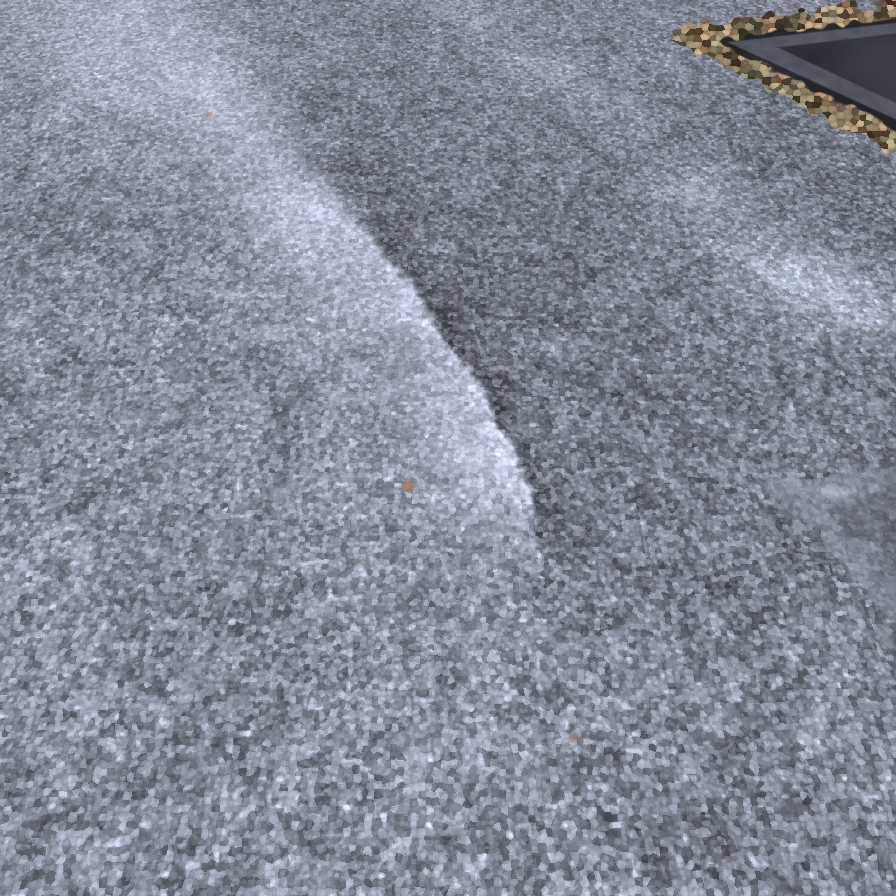
Reproduce this texture procedurally as a WebGL 1 fragment shader.

```glsl
precision highp float;
// Worn asphalt with a pale crumbling ridge, dusty patches and a leaf-edged corner cover.
uniform vec2 u_resolution;

float hash(vec2 p) {
  vec3 q = fract(vec3(p.xyx) * 0.1031);
  q += dot(q, q.yzx + 33.33);
  return fract((q.x + q.y) * q.z);
}

float noise(vec2 p) {
  vec2 i = floor(p), f = fract(p);
  f = f * f * (3.0 - 2.0 * f);
  return mix(mix(hash(i), hash(i + vec2(1, 0)), f.x),
             mix(hash(i + vec2(0, 1)), hash(i + vec2(1, 1)), f.x), f.y);
}

float fbm(vec2 p) {
  float sum = 0.0, amp = 0.5;
  for (int i = 0; i < 4; i++) {
    sum += amp * noise(p);
    p = p * 2.03 + 17.1;
    amp *= 0.5;
  }
  return sum / 0.9375;
}

// Shade of the nearest stone, darkened towards its rim
float stones(vec2 p) {
  vec2 cell = floor(p);
  float nearest = 9.0, shade = 0.0;
  for (int y = -1; y <= 1; y++) {
    for (int x = -1; x <= 1; x++) {
      vec2 c = cell + vec2(x, y);
      vec2 d = c + 0.15 + 0.7 * vec2(hash(c), hash(c + 71.7)) - p;
      float dist = dot(d, d);
      if (dist < nearest) {
        nearest = dist;
        shade = hash(c + 31.3);
      }
    }
  }
  return shade * (1.15 - 0.65 * nearest) - 0.47;
}

// Soft elongated spot, tilted by the given angle
float spot(vec2 p, vec2 center, vec2 radius, float angle) {
  vec2 d = p - center;
  float c = cos(angle), s = sin(angle);
  d = vec2(c * d.x + s * d.y, c * d.y - s * d.x) / radius;
  return exp(-dot(d, d));
}

// Signed distance to a wedge opening rightwards between two slopes
float wedge(vec2 p, vec2 apex, float upper, float lower) {
  vec2 d = p - apex;
  return max((d.y - upper * d.x) / sqrt(1.0 + upper * upper),
             (lower * d.x - d.y) / sqrt(1.0 + lower * lower));
}

float fill(float d) {
  return 1.0 - smoothstep(-0.0015, 0.0015, d);
}

float leaf(vec2 p, vec2 center) {
  vec2 d = p - center;
  return fill(length(d * vec2(1.0, 1.4)) - 0.003 - 0.005 * noise(p * 180.0));
}

void main() {
  vec2 p = gl_FragCoord.xy / u_resolution;

  // Ground plane seen in perspective
  float depth = 2.0 / (2.0 - p.y);
  vec2 ground = vec2((p.x - 0.5) * depth, 1.8 * depth) + 3.0;
  float cloud = fbm(p * vec2(9.0, 12.0) + 4.0);
  float mottle = fbm(ground * 34.0);

  // Broad tone
  float tone = 0.535 + 0.09 * (cloud - 0.5);
  tone += 0.07 * spot(p, vec2(0.05, 1.0), vec2(0.25, 0.13), 0.0);
  tone -= 0.045 * spot(p, vec2(0.0, 0.77), vec2(0.18, 0.09), 0.0);
  tone -= 0.03 * smoothstep(0.5, 0.9, p.x) * smoothstep(0.5, 0.1, p.y);

  // Curved ridge: pale on its left, shaded on its right
  float rise = p.y - 0.37;
  float ridge = 0.60 - rise * rise * (1.95 - 1.54 * rise);
  ridge += 0.022 * (fbm(p * 32.0) - 0.5) + 0.008 * (noise(p * 110.0) - 0.5);
  float side = p.x - ridge;
  float blur = 0.005 + 0.07 * smoothstep(0.68, 0.95, p.y);
  float right = smoothstep(-blur, blur, side);
  float along = smoothstep(0.33, 0.47, p.y);
  float paleWidth = 0.13 + 0.05 * cloud;
  float pale = exp(-pow(side / paleWidth, 2.0)) * (1.0 - right) * along;
  tone += pale * (0.13 + 0.12 * cloud) * (1.0 - 0.35 * smoothstep(0.75, 1.0, p.y));
  tone -= 0.065 * right * smoothstep(0.2, 0.5, p.y) * (1.0 - 0.5 * smoothstep(0.75, 1.0, p.y));
  float shade = exp(-max(side, 0.0) * 35.0) * right;
  tone -= 0.11 * shade * smoothstep(0.35, 0.43, p.y) * smoothstep(0.87, 0.68, p.y);

  // Dusty patches right of the ridge
  float dust = spot(p, vec2(0.93, 0.67), vec2(0.13, 0.045), -0.55);
  dust += 0.6 * spot(p, vec2(0.77, 0.79), vec2(0.07, 0.026), -0.1);
  dust += 0.55 * spot(p, vec2(0.63, 0.91), vec2(0.1, 0.025), -0.45);
  dust += 0.5 * spot(p, vec2(0.53, 0.99), vec2(0.07, 0.025), -0.2);
  tone += dust * (0.08 + 0.22 * cloud);

  // Smooth repaired patch with a lighter rim
  float patchDist = wedge(p, vec2(0.855, 0.46), 0.17, -1.05) + 0.03 * (fbm(p * 24.0) - 0.5);
  float inPatch = smoothstep(0.006, -0.006, patchDist);
  float rim = inPatch * smoothstep(-0.045, -0.012, patchDist);
  tone = mix(tone, 0.43, 0.75 * inPatch) + 0.09 * rim;
  tone += 0.16 * spot(p, vec2(0.93, 0.452), vec2(0.03, 0.007), -0.1) * inPatch;

  // Aggregate grain, coarser towards the viewer
  float grain = 0.25 * stones(ground * 115.0) + 0.13 * stones(ground * 190.0 + 9.0);
  grain += 0.22 * (mottle - 0.5);
  grain += 0.16 * smoothstep(0.8, 0.95, noise(ground * 95.0 + 40.0));
  grain *= mix(1.15, 0.72, p.y) * (1.0 - 0.5 * inPatch) * (1.0 - 0.2 * pale);
  float value = tone + grain;
  float crumbs = exp(-pow((side + 0.008) / 0.012, 2.0)) * along * smoothstep(0.78, 0.65, p.y);
  value += 0.15 * crumbs * smoothstep(0.5, 0.75, noise(p * 120.0));
  vec3 color = value * vec3(0.95, 0.99, 1.09) + vec3(0.01, 0.0, 0.005) * pale;

  // Stray leaves
  float strays = max(leaf(p, vec2(0.455, 0.458)), 0.6 * leaf(p, vec2(0.233, 0.872)));
  strays = max(strays, 0.6 * leaf(p, vec2(0.64, 0.177)));
  color = mix(color, vec3(0.68, 0.48, 0.34), 0.8 * strays);

  // Corner cover: leaf litter, dark gap, grey frame, dark panel
  float ragged = 0.016 * (noise(p * 85.0) - 0.5);
  float litter = fill(wedge(p, vec2(0.738, 0.967), 0.12, -0.53) + ragged);
  float scrap = stones(p * vec2(120.0, 150.0)) + 0.47;
  vec3 leaves = mix(vec3(0.2, 0.18, 0.13), vec3(0.74, 0.67, 0.53), scrap);
  leaves += vec3(0.09, -0.03, -0.02) * (noise(p * 70.0) - 0.3);
  color = mix(color, leaves, litter);
  float gap = fill(wedge(p, vec2(0.797, 0.955), 0.13, -0.49) + 0.6 * ragged);
  color = mix(color, vec3(0.15, 0.15, 0.17) + 0.08 * (mottle - 0.5), gap);
  float frame = fill(wedge(p, vec2(0.812, 0.953), 0.115, -0.46));
  color = mix(color, vec3(0.33, 0.34, 0.38) + 0.1 * (mottle - 0.5), frame);
  float panel = fill(wedge(p, vec2(0.868, 0.947), 0.12, -0.47));
  color = mix(color, vec3(0.21, 0.21, 0.24) + 0.14 * (cloud - 0.5), panel);

  gl_FragColor = vec4(clamp(color, 0.0, 1.0), 1.0);
}
```
